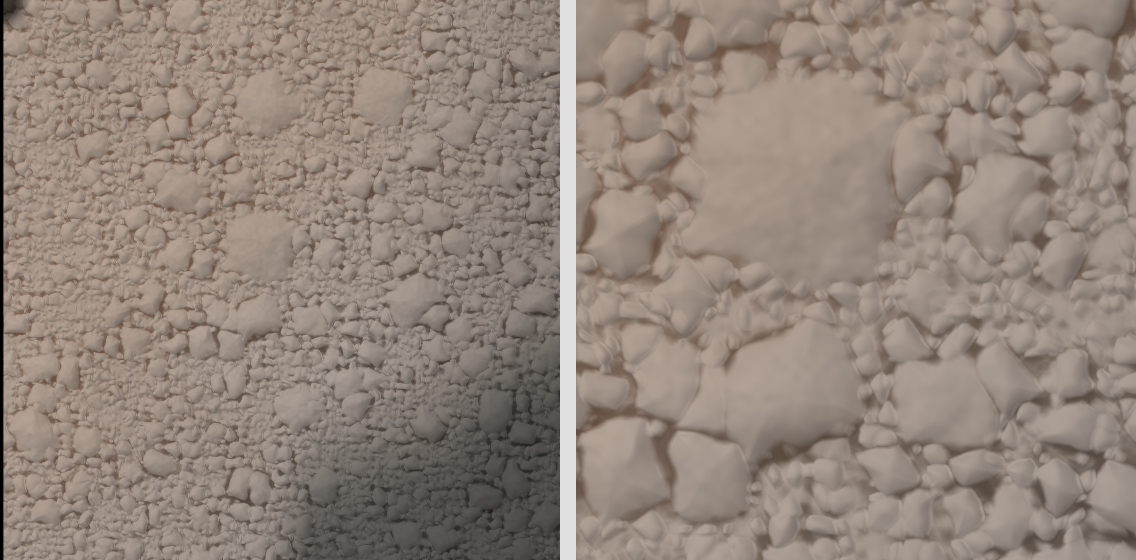
Left: the whole. Right: its middle third, enlarged.
Give the GLSL for this texture, as a WebGL 2 fragment shader.

```glsl
#version 300 es
precision highp float;

uniform vec2 u_resolution;
out vec4 fragColor;

vec3 hash3(vec2 p) {
  vec3 q = fract(p.xyx * vec3(0.1031, 0.1030, 0.0973));
  q += dot(q, q.yxz + 33.33);
  return fract((q.xxy + q.yzz) * q.zyx);
}

float valueNoise(vec2 p) {
  vec2 cell = floor(p), f = fract(p);
  f = f * f * (3.0 - 2.0 * f);
  float low = mix(hash3(cell).x, hash3(cell + vec2(1, 0)).x, f.x);
  float high = mix(hash3(cell + vec2(0, 1)).x, hash3(cell + vec2(1, 1)).x, f.x);
  return mix(low, high, f.y);
}

float fbm(vec2 p, int octaves) {
  float sum = 0.0, amplitude = 0.5;
  for (int i = 0; i < octaves; i++) {
    sum += amplitude * valueNoise(p);
    p = mat2(1.6, 1.2, -1.2, 1.6) * p + 7.3;
    amplitude *= 0.5;
  }
  return sum;
}

// Height of scattered blunt lumps; density is the share of filled cells
float lumpLayer(vec2 p, float scale, float density, float seed) {
  vec2 q = p * scale + seed;
  vec2 cell = floor(q);
  float top = 0.0;
  for (int y = -1; y <= 1; y++) {
    for (int x = -1; x <= 1; x++) {
      vec2 id = cell + vec2(x, y);
      vec3 place = hash3(id + seed);
      vec3 form = hash3(id + seed + 71.7);
      if (place.z > density) continue;
      float radius = mix(0.34, 0.72, form.x * form.x);
      float angle = 6.283 * form.y;
      float c = cos(angle), s = sin(angle);
      vec2 o = mat2(c, -s, s, c) * (q - id - 0.15 - 0.7 * place.xy) / radius;
      vec2 a = abs(o * vec2(1.0, 1.0 + 0.4 * form.z));
      float d = mix(length(a), max(a.x, a.y) * 1.1, 0.5);
      float tilt = 0.65 + 0.25 * form.z + 0.25 * clamp(o.x, -1.0, 1.0);
      top = max(top, max(1.0 - d * d, 0.0) * tilt * radius);
    }
  }
  return top / scale;
}

float powderHeight(vec2 p) {
  vec2 warp = vec2(valueNoise(p * 55.0), valueNoise(p * 55.0 + 31.0)) - 0.5;
  vec2 q = p + 0.009 * warp;
  float h = lumpLayer(q, 72.0, 0.95, 11.0);
  h = max(h, lumpLayer(q, 38.0, 0.72, 37.0));
  h = max(h, 0.85 * lumpLayer(q, 20.0, 0.42, 83.0));
  h = max(h, 0.65 * lumpLayer(q, 10.0, 0.2, 129.0));
  return h + 0.018 * fbm(p * 7.0, 2) + 0.003 * fbm(p * 95.0, 2);
}

// Share of light blocked by higher powder around the point
float crevice(vec2 p, float h, float reach) {
  float around = powderHeight(p + vec2(reach, reach))
               + powderHeight(p + vec2(-reach, reach))
               + powderHeight(p + vec2(reach, -reach))
               + powderHeight(p - vec2(reach, reach));
  return smoothstep(0.0008, 0.0075, 0.25 * around - h);
}

float diffuseLight(vec2 p, float h, vec3 toLight) {
  float e = 0.003;
  vec2 slope = vec2(powderHeight(p + vec2(e, 0)), powderHeight(p + vec2(0, e))) - h;
  vec3 normal = normalize(vec3(-0.65 * slope / e, 1.0));
  return max(dot(normal, toLight), 0.0) / toLight.z;
}

// Broad dark region falling across the lower right
float broadShade(vec2 p, float wobble) {
  float edge = 0.56 * (p.x - 0.5) + 0.1 - p.y + 0.12 * wobble;
  return smoothstep(-0.16, 0.14, edge) * smoothstep(0.45, 0.57, p.x);
}

void main() {
  vec2 p = gl_FragCoord.xy / u_resolution;
  vec3 toLight = normalize(vec3(-0.4, 0.55, 1.1));
  float h = powderHeight(p);

  // Local relief
  float lit = diffuseLight(p, h, toLight);
  float gap = crevice(p, h, 0.008);
  float blocker = powderHeight(p + 0.018 * normalize(toLight.xy)) - h;
  float castShadow = smoothstep(0.007, 0.026, blocker);

  // Warm to cool powder, brown in the recesses
  float patches = fbm(p * 5.0 + 3.0, 3) - 0.44;
  float cool = smoothstep(-0.35, 0.55, p.x - p.y + 0.5 * patches);
  vec3 powder = mix(vec3(0.67, 0.6, 0.55), vec3(0.62, 0.58, 0.55), cool);
  vec3 recess = mix(vec3(0.40, 0.30, 0.235), vec3(0.27, 0.235, 0.205), cool);
  vec3 color = powder * mix(0.68, 0.99, clamp(lit, 0.0, 1.25));
  color = mix(color, recess, clamp(0.75 * gap + 0.3 * castShadow, 0.0, 0.9));
  color *= 1.0 + 0.12 * patches + 0.04 * (valueNoise(p * 170.0) - 0.5);

  // Large scale falloff and dark margins
  color *= mix(vec3(1.0), vec3(0.58, 0.6, 0.61), broadShade(p, patches));
  color *= 1.0 - 0.1 * smoothstep(0.6, 1.0, p.x);
  color *= mix(0.35, 1.0, smoothstep(0.025, 0.06, length(p - vec2(0, 1))));
  color *= smoothstep(0.004, 0.008, p.x);
  fragColor = vec4(color, 1.0);
}
```
